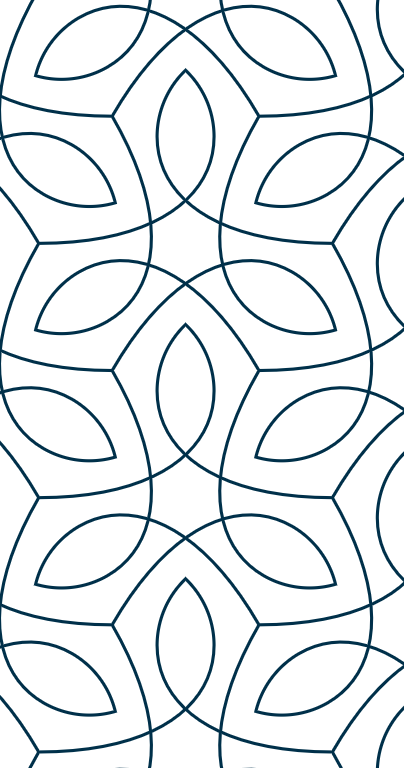
Give the GLSL for this pattern, as a Shadertoy shader.

```glsl
// Interlaced thin-line leaves and stars on a hexagonal lattice, dark teal on white.

const float SQRT3 = 1.7320508;

float segmentDistance(vec2 p, vec2 a, vec2 b) {
    vec2 pa = p - a, ba = b - a;
    return length(pa - ba * clamp(dot(pa, ba) / dot(ba, ba), 0.0, 1.0));
}

// Stem: cubic from a hexagon corner, across the leaf axis, to the widest point of the leaf.
vec2 stemPoint(float t) {
    float s = 1.0 - t;
    return s * s * s * vec2(0.0, 1.0 / SQRT3)
         + 3.0 * s * s * t * vec2(0.0, 0.104)
         + 3.0 * s * t * t * vec2(0.193, -0.112)
         + t * t * t * vec2(0.419, -0.112);
}

// Both mirrored stems; the leaf axis is x.
float stemDistance(vec2 q) {
    const int STEPS = 20;
    float d = 10.0;
    vec2 a = stemPoint(0.0);
    for (int i = 1; i <= STEPS; i++) {
        vec2 b = stemPoint(float(i) / float(STEPS));
        d = min(d, segmentDistance(q, a, b));
        d = min(d, segmentDistance(vec2(q.x, -q.y), a, b));
        a = b;
    }
    return d;
}

// Outer half of the leaf: two circular arcs meeting in a sharp tip.
float tipDistance(vec2 q) {
    if (q.x < 0.419) return 10.0;
    return abs(length(vec2(q.x - 0.419, abs(q.y) + 0.25)) - 0.362);
}

// Offset from the nearest centre of a lattice with unit spacing.
vec2 hexCell(vec2 p) {
    vec2 period = vec2(SQRT3, 1.0);
    vec2 a = mod(p + 0.5 * period, period) - 0.5 * period;
    vec2 b = mod(p, period) - 0.5 * period;
    return dot(a, a) < dot(b, b) ? a : b;
}

void mainImage(out vec4 fragColor, in vec2 fragCoord) {
    float pixel = 3.02 / iResolution.y;   // lattice spacings per pixel
    vec2 cell = hexCell(fragCoord * pixel - vec2(0.7297, 2.063));

    // Three leaves per cell, plus the tips reaching in from neighbours.
    float d = 10.0;
    for (int k = 0; k < 3; k++) {
        float angle = radians(90.0 + 120.0 * float(k));
        vec2 axis = vec2(cos(angle), sin(angle));
        vec2 q = vec2(dot(cell, axis), dot(cell, vec2(-axis.y, axis.x)));
        d = min(d, stemDistance(q));
        d = min(d, tipDistance(q));
        d = min(d, tipDistance(q + vec2(1.0, 0.0)));
    }

    float ink = clamp((0.0061 - d) / pixel + 0.5, 0.0, 1.0);
    fragColor = vec4(mix(vec3(1.0), vec3(0.0, 0.19, 0.29), ink), 1.0);
}
```
